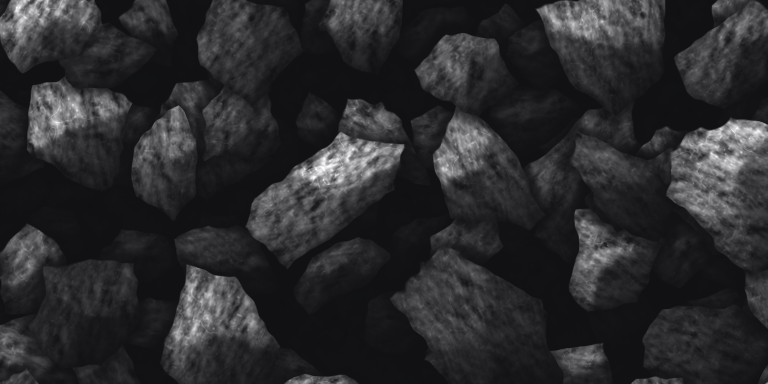
Reproduce this texture procedurally as a WebGL 2 fragment shader.

```glsl
#version 300 es
precision highp float;

#define LAYERS 4
#define SIDES 6
#define FACETS 4
#define BACK_CELL 0.25
#define FRONT_CELL 0.37
#define BRIGHTNESS 0.62
#define DARKNESS 0.066
#define GRAIN_SCALE 24.0
#define SHADOW_WIDTH 0.05

uniform vec2 u_resolution;
out vec4 fragColor;

const float TAU = 6.28319;
const vec3 LIGHT = normalize(vec3(-0.4, 0.7, 0.6));

float hash(vec2 p) {
    vec3 q = fract(p.xyx * 0.1031);
    q += dot(q, q.yzx + 33.33);
    return fract((q.x + q.y) * q.z);
}

float noise(vec2 p) {
    vec2 i = floor(p), f = fract(p);
    f = f * f * (3.0 - 2.0 * f);
    return mix(mix(hash(i), hash(i + vec2(1, 0)), f.x),
               mix(hash(i + vec2(0, 1)), hash(i + vec2(1, 1)), f.x), f.y);
}

float fbm(vec2 p) {
    float sum = 0.0, amp = 0.46;
    for (int i = 0; i < 4; i++) {
        sum += amp * noise(p);
        p = mat2(1.6, 1.2, -1.2, 1.6) * p + 7.3;
        amp *= 0.6;
    }
    return sum;
}

vec2 direction(float a) { return vec2(cos(a), sin(a)); }

// Signed distance to a convex stone with uneven sides
float stoneDistance(vec2 q, float radius, vec2 id) {
    float d = -1.0;
    for (int i = 0; i < SIDES; i++) {
        float k = float(i);
        float a = (k + 0.75 * hash(id + 3.1 * k)) * TAU / float(SIDES);
        float reach = radius * mix(0.7, 1.1, hash(id + 5.7 * k + 40.0));
        d = max(d, dot(q, direction(a)) - reach);
    }
    return d;
}

// Diffuse light on broken planes that meet in soft creases
float facetLight(vec2 w, float radius, vec2 id) {
    float sum = 0.0, total = 0.0;
    for (int i = 0; i < FACETS; i++) {
        float k = float(i);
        vec2 dir = direction((k + hash(id + 9.3 * k + 70.0)) * TAU / float(FACETS));
        float height = dot(w, dir) / radius + 0.5 * hash(id + 2.9 * k + 90.0);
        float weight = exp(-22.0 * height);
        sum += weight * max(dot(normalize(vec3(-0.7 * dir, 1.0)), LIGHT), 0.0);
        total += weight;
    }
    return mix(0.3, 1.25, sum / total);
}

// Rough mineral surface: relief, pits, sparkles and thin veins
float mineral(vec2 u) {
    vec2 g = u * GRAIN_SCALE * vec2(0.8, 1.25);
    float f = fbm(g);
    float relief = f - fbm(g + vec2(-0.2, 0.3));
    float sparkle = pow(noise(u * 120.0), 6.0);
    float vein = 1.0 - abs(2.0 * fbm(u * 8.0 + 31.0) - 1.0);
    return max(0.46 + f + 2.0 * relief, 0.15) + 0.6 * sparkle
         + 0.25 * smoothstep(0.96, 1.0, vein);
}

void main() {
    vec2 p = gl_FragCoord.xy / u_resolution.y;
    float pixel = 1.0 / u_resolution.y;
    float rough = 0.035 * (noise(p * 9.0) - 0.5) + 0.014 * (noise(p * 34.0) - 0.5);
    float shade = DARKNESS + 0.02 * (fbm(p * 30.0) - 0.4);

    // Stack the stones from the dark depths to the lit front
    for (int layer = 0; layer < LAYERS; layer++) {
        float depth = float(layer) / float(LAYERS - 1);
        float cell = mix(BACK_CELL, FRONT_CELL, depth);
        vec2 home = floor(p / cell + 0.37 * float(layer));
        for (int n = 0; n < 9; n++) {
            vec2 slot = home + vec2(n % 3 - 1, n / 3 - 1);
            vec2 id = slot + 57.0 * float(layer + 1);
            if (hash(id + 0.5) > mix(0.9, 0.58, depth)) continue;

            // Placement, turn and stretch
            vec2 jitter = 0.6 * vec2(hash(id + 11.0), hash(id + 23.0)) + 0.2;
            vec2 w = p - (slot + jitter - 0.37 * float(layer)) * cell;
            float radius = cell * mix(0.3, 0.5, hash(id + 17.0));
            vec2 axis = direction(TAU * hash(id + 29.0));
            vec2 q = vec2(dot(w, axis), dot(w, vec2(-axis.y, axis.x)));
            float stretch = mix(0.95, 1.35, hash(id + 37.0));
            float d = stoneDistance(q * vec2(1.0 / stretch, stretch), radius, id) + rough;

            // Contact shadow on whatever lies behind
            float gap = smoothstep(0.0, SHADOW_WIDTH, d);
            shade = mix(DARKNESS, shade, mix(0.3, 1.0, gap));
            if (d > pixel) continue;

            // Stone surface
            float tone = BRIGHTNESS * mix(0.1, 1.0, depth)
                       * mix(0.22, 1.0, pow(hash(id + 43.0), 1.3));
            float fall = dot(w, LIGHT.xy) / radius;
            float lit = facetLight(w + rough, radius, id) * mix(0.3, 1.0, smoothstep(-0.9, 0.4, fall));
            lit *= mix(0.6, 1.0, smoothstep(0.0, 0.025, -d));
            float rim = smoothstep(-0.014, -0.004, d) * smoothstep(0.1, 0.8, fall);
            lit += 0.4 * rim * noise(p * 60.0);
            float surface = DARKNESS + tone * lit * mineral(q + id * 0.7);
            shade = mix(shade, surface, smoothstep(pixel, -pixel, d));
        }
    }
    fragColor = vec4(vec3(shade) + vec3(0.0, 0.001, 0.008), 1.0);
}
```
